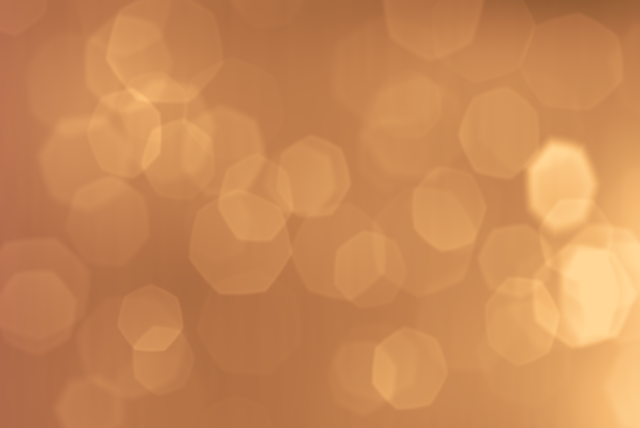
Give the GLSL for this background, as a WebGL 2 fragment shader.

```glsl
#version 300 es
precision highp float;
// Warm golden bokeh: broad soft glows set the light level, and loops add
// translucent rounded-polygon lens discs with faint rims. The summed level
// is finally turned into colour by a brown-to-cream ramp.

uniform vec2 u_resolution;
out vec4 fragColor;

float hash(vec2 p) {
  return fract(sin(dot(p, vec2(127.1, 311.7))) * 43758.5453);
}

float noise(vec2 p) {
  vec2 cell = floor(p), f = fract(p);
  f = f * f * (3.0 - 2.0 * f);
  return mix(mix(hash(cell), hash(cell + vec2(1, 0)), f.x),
             mix(hash(cell + vec2(0, 1)), hash(cell + vec2(1, 1)), f.x), f.y);
}

// Soft elliptical spot, 1 at its centre
float glow(vec2 p, vec2 centre, vec2 size) {
  vec2 d = (p - centre) / size;
  return exp(-dot(d, d));
}

// Lens disc: distance between a circle and a heptagon, soft edge, thin rim
float lensDisc(vec2 q, float radius, float turn, float blur) {
  float angle = atan(q.y, q.x + 1e-5) + turn;
  float side = 6.28318 / 7.0;
  float polygon = cos(floor(0.5 + angle / side) * side - angle) * 1.05;
  float edge = length(q) * mix(1.0, polygon, 0.7) - radius;
  float fill = 1.0 - smoothstep(-blur, blur, edge);
  float rim = exp(-pow((edge + blur) / (blur * 0.9), 2.0));
  float shade = 1.0 + 0.4 * dot(q, vec2(cos(turn * 5.0), sin(turn * 5.0))) / radius;
  return fill * shade + 0.16 * rim;
}

// Colour ramp over levels 0 to 5
vec3 warmRamp(float level) {
  vec3 c = mix(vec3(0.59, 0.37, 0.21), vec3(0.71, 0.45, 0.27), clamp(level, -0.4, 1.0));
  c = mix(c, vec3(0.79, 0.53, 0.32), clamp(level - 1.0, 0.0, 1.0));
  c = mix(c, vec3(0.87, 0.62, 0.37), clamp(level - 2.0, 0.0, 1.0));
  c = mix(c, vec3(0.96, 0.72, 0.44), clamp(level - 3.0, 0.0, 1.0));
  return mix(c, vec3(1.0, 0.82, 0.56), clamp(level - 4.0, 0.0, 1.2));
}

void main() {
  vec2 p = gl_FragCoord.xy / u_resolution.y;
  p.x *= 1.5 * u_resolution.y / u_resolution.x;

  // Broad light and shadow
  float level = 1.1 + 0.7 * (noise(p * 3.5 + 4.0) - 0.5);
  level += 0.8 * glow(p, vec2(0.25, 0.72), vec2(0.28, 0.25));
  level += 0.6 * glow(p, vec2(0.9, 0.47), vec2(0.25, 0.2));
  level += 0.8 * glow(p, vec2(1.05, 0.08), vec2(0.3, 0.2));
  level += 0.6 * glow(p, vec2(1.1, 0.8), vec2(0.28, 0.18));
  level -= 1.3 * glow(p, vec2(1.28, 1.04), vec2(0.4, 0.12));
  level -= 0.6 * glow(p, vec2(0.3, 0.33), vec2(0.25, 0.18));
  level -= 0.5 * glow(p, vec2(0.5, 0.98), vec2(0.6, 0.12));

  // Strong light along the right side
  level += 3.3 * glow(p, vec2(1.56, 0.0), vec2(0.28, 0.24));
  level += 2.4 * glow(p, vec2(1.55, 0.45), vec2(0.15, 0.26));
  level += 0.8 * glow(p, vec2(1.33, 0.45), vec2(0.26, 0.3));

  // Large dim discs on a jittered grid
  for (int i = 0; i < 48; i++) {
    vec2 cell = vec2(i % 8, i / 8);
    vec2 jitter = vec2(hash(cell + 3.1), hash(cell + 17.7));
    float pick = hash(cell + 41.3);
    float turn = 6.28 * hash(cell + 59.9);
    vec2 q = p - (cell + jitter * 1.3 - 0.15) * vec2(0.19, 0.17);
    q.x *= 0.9 + 0.25 * jitter.y;
    float strength = 0.14 + 0.5 * pick * pick;
    float radius = 0.075 + 0.06 * hash(cell + 73.3);
    level += strength * lensDisc(q, radius, turn, 0.004 + 0.012 * jitter.x);
  }

  // Smaller, brighter discs along two loose diagonals
  for (int i = 0; i < 8; i++) {
    float k = float(i);
    vec2 jitter = vec2(hash(vec2(k, 5.3)), hash(vec2(k, 9.1)));
    vec2 centre = vec2(0.28 + 0.155 * k, 0.68 - 0.07 * k + 0.32 * mod(k, 2.0) * (k / 8.0));
    vec2 q = p - centre - 0.1 * (jitter - 0.5);
    q.x *= 1.0 + 0.3 * jitter.x;
    level += (0.3 + 0.4 * jitter.y) * lensDisc(q, 0.085 + 0.03 * jitter.x, k * 1.7, 0.006);
  }

  // Two glaring oval lights
  vec2 upper = (p - vec2(1.315, 0.565)) * vec2(1.3, 1.0);
  level += 2.0 * lensDisc(upper, 0.105, 0.4, 0.022);
  vec2 lower = (p - vec2(1.375, 0.31)) * vec2(1.7, 1.0);
  level += 1.1 * lensDisc(lower, 0.11, 1.3, 0.025);
  level += 0.6 * lensDisc(p - vec2(1.365, 0.31), 0.12, 2.2, 0.008);

  // Faint upright streaks
  level += 0.12 * (noise(p * vec2(60.0, 9.0)) - 0.5);

  // Rosy cast towards the left edge
  vec3 colour = warmRamp(level);
  colour += vec3(0.01, -0.01, 0.035) * exp(-p.x * 5.0);
  fragColor = vec4(clamp(colour, 0.0, 1.0), 1.0);
}
```
